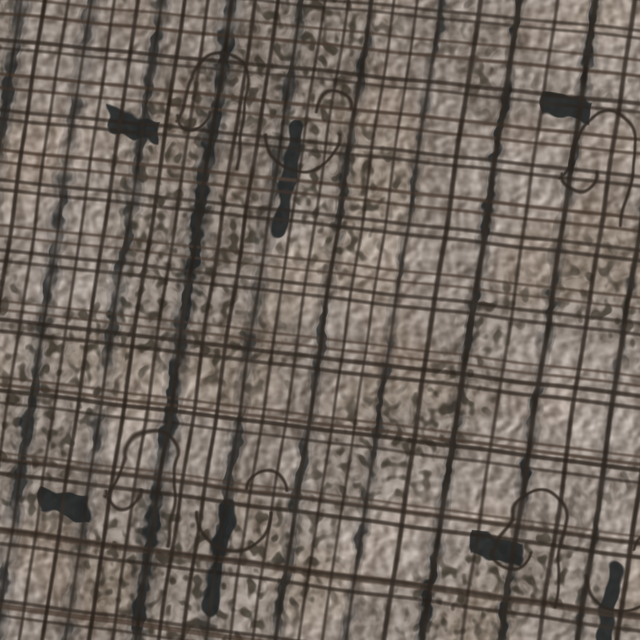
Reproduce this pattern procedurally as a three.js fragment shader.

```glsl
varying vec2 vUv;

const vec3 CONCRETE = vec3(0.585, 0.543, 0.510);
const vec3 CONCRETE_WARM = vec3(0.600, 0.545, 0.498);
const vec3 RUST = vec3(0.275, 0.220, 0.180);
const vec3 STEEL = vec3(0.180, 0.152, 0.128);
const vec3 SHADOW = vec3(0.135, 0.145, 0.148);
const vec3 DEBRIS = vec3(0.190, 0.175, 0.140);
const vec3 PALE = vec3(0.650, 0.610, 0.570);

const float SOFT = 0.0024;           // edge blur
const float ROW_WIDTH = 0.0023;      // half widths
const float COLUMN_WIDTH = 0.0027;
const float WIRE_WIDTH = 0.0026;
const float COLUMN_SLANT = 0.150;
const float ROW_SLANT = 0.095;
const float ROW_FAN = 0.045;         // added slant toward the bottom
const vec4 ROW_PERIOD = vec4(0.1211, 0.1185, 0.1120, 0.1133);
const vec4 ROW_PHASE = vec4(0.4076, 0.4245, 0.4466, 0.4635);
const float BAY = 0.1094;            // distance between column shadows
const float BAY_PHASE = 0.615;
const float BAY_STRETCH = 0.095;     // wider bays on the right
const vec2 HOOK_ORIGIN = vec2(0.358, 0.081);
const vec2 HOOK_ACROSS = vec2(0.605, 0.095);
const vec2 HOOK_DOWN = vec2(-0.107, 0.591);

float hash(float n) { return fract(sin(n * 12.9898) * 4375.85); }

vec2 gradient(vec2 cell) {
  float a = 6.2832 * fract(sin(dot(cell, vec2(127.1, 311.7))) * 4375.85);
  return vec2(cos(a), sin(a));
}

float noise(vec2 p) {
  vec2 i = floor(p), f = fract(p), e = vec2(1.0, 0.0);
  vec2 u = f * f * f * (f * (f * 6.0 - 15.0) + 10.0);
  float low = mix(dot(gradient(i), f), dot(gradient(i + e), f - e), u.x);
  float high = mix(dot(gradient(i + e.yx), f - e.yx), dot(gradient(i + 1.0), f - 1.0), u.x);
  return mix(low, high, u.y);
}

float stroke(float d, float halfWidth) {
  return 1.0 - smoothstep(halfWidth - SOFT, halfWidth + SOFT, d);
}

// Parallel bars, each with its own width and strength
float bars(float c, float period, float phase, float halfWidth) {
  float t = (c - phase) / period + 0.5;
  float h = hash(floor(t) + phase * 91.0);
  return stroke(abs(fract(t) - 0.5) * period, halfWidth * mix(0.8, 1.2, h)) * mix(0.75, 1.0, h);
}

float segment(vec2 p, vec2 a, vec2 b) {
  vec2 d = b - a;
  return length(p - a - d * clamp(dot(p - a, d) / dot(d, d), 0.0, 1.0));
}

// Half ring: side -1 keeps the upper half, +1 the lower
float arc(vec2 p, float r, float side) {
  return p.y * side > 0.0 ? abs(length(p) - r) : length(vec2(abs(p.x) - r, p.y));
}

float box(vec2 p, vec2 halfSize) {
  vec2 d = abs(p) - halfSize;
  return length(max(d, 0.0)) + min(max(d.x, d.y), 0.0);
}

float hookWire(vec2 q) {
  float d = arc(q - vec2(-0.013, 0.043), 0.043, -1.0);
  d = min(d, segment(q, vec2(0.030, 0.043), vec2(0.010, 0.180)));
  d = min(d, segment(q, vec2(-0.056, 0.043), vec2(-0.086, 0.104)));
  d = min(d, arc(q - vec2(-0.057, 0.095), 0.028, 1.0));
  d = min(d, arc(q - vec2(0.115, 0.130), 0.058, 1.0));
  return min(d, arc(q - vec2(0.165, 0.092), 0.030, -1.0));
}

vec3 concrete(vec2 p) {
  vec2 g = p * 62.0 + 0.6 * noise(p * 25.0);
  float relief = noise(g) - noise(g + vec2(0.4, 0.25));
  vec3 c = mix(CONCRETE, CONCRETE_WARM, smoothstep(-0.1, 0.4, noise(p * 6.0 + 3.0)));
  return c + 0.22 * relief + 0.09 * noise(p * 110.0) + 0.10 * noise(p * 14.0) + 0.10 * noise(p * 4.0 + 7.0);
}

void main() {
  vec2 p = vec2(vUv.x, 1.0 - vUv.y);
  float leftSide = 1.0 - smoothstep(0.35, 0.75, p.x);
  float row = p.y - (ROW_SLANT + ROW_FAN * p.y) * (p.x - 0.5) + 0.003 * noise(p * 9.0);
  float column = p.x + COLUMN_SLANT * (p.y - 0.5) + 0.004 * noise(p * 7.0 + 20.0);
  column -= BAY_STRETCH * max(column - BAY_PHASE, 0.0);

  // Rough ground and scattered debris
  vec3 color = concrete(p);
  float patchy = smoothstep(-0.10, 0.35, noise(p * 5.0 + 11.0) + 0.2 * leftSide);
  float scraps = noise(p * vec2(70.0, 60.0) + 5.0) + 0.6 * noise(p * 34.0);
  color = mix(color, DEBRIS, patchy * (0.10 + 0.65 * smoothstep(0.0, 0.45, scraps)));
  color = mix(color, PALE, 0.5 * patchy * smoothstep(0.2, 0.5, -scraps));

  // Ragged, broken shadows below the mesh, with a soft fringe
  float ragged = column + 0.009 * noise(p * 34.0) + 0.005 * noise(p * 75.0);
  float shadeWidth = mix(0.0045, 0.0085, leftSide);
  float broken = smoothstep(-0.45, 0.25, noise(p * vec2(11.0, 9.0) + 40.0) + 0.5 * noise(p * 40.0));
  color = mix(color, SHADOW, 0.25 * bars(ragged, BAY, BAY_PHASE, 2.0 * shadeWidth));
  color = mix(color, SHADOW, 0.95 * broken * bars(ragged, BAY, BAY_PHASE, shadeWidth));

  // Blocks, dark gaps and bent wires
  float wire = 0.0;
  for (int i = 0; i < 2; i++) {
    for (int j = 0; j < 2; j++) {
      vec2 cell = vec2(float(i), float(j));
      vec2 q = p - HOOK_ORIGIN - cell.x * HOOK_ACROSS - cell.y * HOOK_DOWN;
      vec2 b = q - mix(vec2(-0.150, 0.115), vec2(-0.080, -0.010 + 0.100 * cell.y), cell.x);
      b.y -= 0.25 * b.x;
      float block = stroke(box(b + 0.012 * noise(p * 40.0), vec2(0.038, 0.019)), 0.0);
      float gap = segment(q, vec2(0.105, 0.120), vec2(0.080, 0.280)) + 0.012 * noise(p * 30.0);
      color = mix(color, SHADOW, 0.9 * max(block, stroke(gap, 0.012)));
      wire = max(wire, stroke(hookWire(q + 0.009 * noise(p * 20.0)), WIRE_WIDTH));
    }
  }

  // Rows: two rusty layers, then two dark ones
  for (int k = 0; k < 4; k++) {
    float dark = step(1.5, float(k));
    float rod = bars(row, ROW_PERIOD[k], ROW_PHASE[k], ROW_WIDTH + 0.0005 * dark);
    float wear = noise(vec2(p.x * 9.0, row * 30.0 + float(k) * 8.0));
    color = mix(color, mix(RUST, STEEL, dark) + 0.10 * wear, (0.85 + 0.4 * min(wear, 0.0)) * rod);
  }

  // Columns: three to a bay on the left, two on the right
  float thirds = bars(column, BAY / 3.0, BAY_PHASE, COLUMN_WIDTH);
  float halves = bars(column, BAY / 2.0, BAY_PHASE, COLUMN_WIDTH * 1.1);
  float denser = 1.0 - smoothstep(0.58, 0.66, column);
  color = mix(color, STEEL + 0.08 * noise(p * 22.0), 0.9 * mix(halves, thirds, denser));
  color = mix(color, STEEL, 0.85 * wire);
  gl_FragColor = vec4(clamp(color, 0.0, 1.0), 1.0);
}
```
